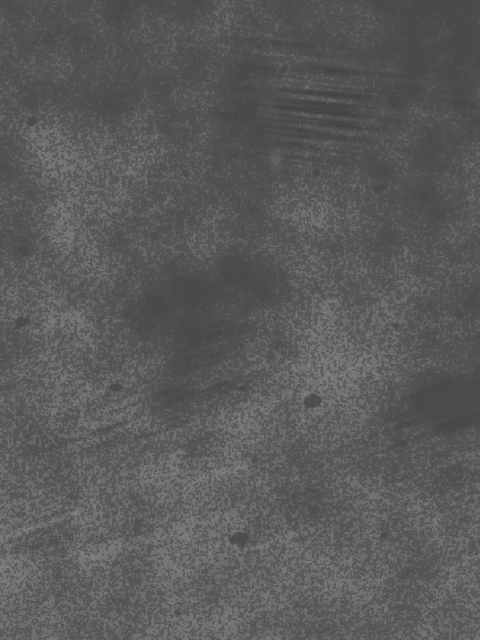
Reproduce this texture procedurally as a Shadertoy shader.

```glsl
// Worn charcoal plaster: a dark ground with cloudy patches of pale, flaky wear.
// A broad cover field sets where fine grains and looping veins break through;
// brushed diagonal streaks and a few dark pits finish the surface.

#define GROUND_GREY   0.290
#define HAZE_GAIN     0.085
#define FLAKE_GAIN    0.100
#define VEIN_GAIN     0.050
#define SCRATCH_GAIN  0.050
#define PATCH_SCALE   4.5
#define BREAKUP_SCALE 17.0
#define GRAIN_SCALE   105.0
#define VEIN_SCALE    48.0
#define PIT_CELLS     9.0

float hash(vec2 cell) {
    uvec2 q = uvec2(ivec2(cell)) * uvec2(1597334673u, 3812015801u);
    uint h = (q.x ^ q.y) * 1597334673u;
    h = (h ^ (h >> 15)) * 2246822519u;
    return float((h ^ (h >> 13)) >> 8) / 16777216.0;
}

vec2 gradient(vec2 cell) {
    float angle = 6.28318 * hash(cell);
    return vec2(cos(angle), sin(angle));
}

// Gradient noise, roughly -0.7 to 0.7
float noise(vec2 p) {
    vec2 i = floor(p), f = p - i;
    vec2 u = f * f * f * (f * (f * 6.0 - 15.0) + 10.0);
    vec2 e = vec2(1.0, 0.0);
    float low = mix(dot(gradient(i), f), dot(gradient(i + e), f - e), u.x);
    float high = mix(dot(gradient(i + e.yx), f - e.yx), dot(gradient(i + 1.0), f - 1.0), u.x);
    return mix(low, high, u.y);
}

float fbm(vec2 p) {
    float sum = 0.0, amp = 1.0;
    for (int i = 0; i < 5; i++) {
        sum += amp * noise(p);
        p = mat2(1.6, 1.2, -1.2, 1.6) * p + 17.3;
        amp *= 0.62;
    }
    return sum;
}

float blob(vec2 p, vec2 centre, vec2 radius) {
    vec2 d = (p - centre) / radius;
    return exp(-dot(d, d));
}

// Share of pale wear: heavier low down, with a few broad masses
float wearCover(vec2 p) {
    vec2 q = p + 0.07 * vec2(fbm(p * 6.0), fbm(p * 6.0 + 40.0));
    float cover = 0.67 - 0.46 * p.y + 0.46 * fbm(p * PATCH_SCALE + 8.0);
    cover += 0.30 * blob(q, vec2(0.49, 0.43), vec2(0.13, 0.12));
    cover += 0.20 * blob(q, vec2(0.12, 0.20), vec2(0.22, 0.13));
    cover += 0.24 * blob(q, vec2(0.15, 0.77), vec2(0.13, 0.10));
    cover += 0.18 * blob(q, vec2(0.36, 0.68), vec2(0.20, 0.10));
    cover -= 0.30 * blob(q, vec2(0.31, 0.50), vec2(0.10, 0.07));
    cover -= 0.35 * blob(q, vec2(0.71, 0.39), vec2(0.08, 0.08));
    cover -= 0.18 * blob(q, vec2(0.64, 0.88), vec2(0.18, 0.16));
    return cover;
}

// Two families of brushed streaks, each in its own patches
float scratches(vec2 p) {
    float sum = 0.0;
    for (int i = 0; i < 2; i++) {
        float k = float(i), a = mix(0.34, -0.10, k);
        vec2 q = mat2(cos(a), -sin(a), sin(a), cos(a)) * p;
        q.y += 0.012 * noise(q * 3.0);
        float streak = noise(q * vec2(6.0, 120.0) + 31.0 * k)
                     + 0.7 * noise(q * vec2(3.0, 48.0) + 11.0);
        float area = smoothstep(-0.1, 0.3, noise(p * 5.0 + 23.0 * k + 5.0));
        float band = mix(blob(p, vec2(0.28, 0.28), vec2(0.40, 0.17)),
                         blob(p, vec2(0.50, 0.82), vec2(0.22, 0.10))
                         + blob(p, vec2(0.70, 0.08), vec2(0.18, 0.10)), k);
        sum += streak * band * (0.3 + area);
    }
    return sum;
}

// Sparse ragged dark spots, one candidate per cell
float pits(vec2 p) {
    vec2 g = p * PIT_CELLS, cell = floor(g);
    vec2 centre = 0.3 + 0.4 * vec2(hash(cell + 71.0), hash(cell + 137.0));
    float present = step(0.78, hash(cell + 211.0));
    float radius = mix(0.03, 0.11, pow(hash(cell + 307.0), 2.0));
    float d = length(g - cell - centre) + 0.12 * noise(p * 60.0);
    return present * (1.0 - smoothstep(radius - 0.025, radius + 0.025, d));
}

void mainImage(out vec4 fragColor, in vec2 fragCoord) {
    vec2 p = fragCoord / iResolution.y;
    float streaks = scratches(p);
    float breakup = fbm(p * BREAKUP_SCALE + 60.0);
    float cover = clamp(wearCover(p) + 0.24 * breakup + 0.30 * streaks, 0.0, 1.0);

    // Fine flakes: their threshold drops as the cover rises
    float grain = 0.45 * noise(p * GRAIN_SCALE) + 0.60 * noise(p * GRAIN_SCALE * 1.9 + 9.0)
                + 0.45 * noise(p * GRAIN_SCALE * 3.1 + 50.0);
    float flake = smoothstep(-0.11, 0.15, grain - mix(0.31, -0.14, cover));

    // Veins follow the zero contour of a warped noise, broken by the grain
    vec2 warp = 0.006 * vec2(noise(p * 70.0), noise(p * 70.0 + 30.0));
    float vein = 1.0 - smoothstep(0.02, 0.12, abs(noise((p + warp) * VEIN_SCALE + 3.0)));
    vein *= smoothstep(-0.20, 0.15, grain) * smoothstep(0.20, 0.55, cover);

    float grey = GROUND_GREY + HAZE_GAIN * cover;
    grey += FLAKE_GAIN * flake * (0.20 + 0.80 * cover);
    grey += VEIN_GAIN * vein * (1.0 - 0.5 * flake);
    grey += SCRATCH_GAIN * streaks;
    grey += 0.06 * blob(p + 0.008 * noise(p * 80.0), vec2(0.43, 0.75), vec2(0.010, 0.016));
    grey = mix(grey, GROUND_GREY, 0.85 * pits(p));
    fragColor = vec4(vec3(clamp(grey, 0.27, 0.50)), 1.0);
}
```
